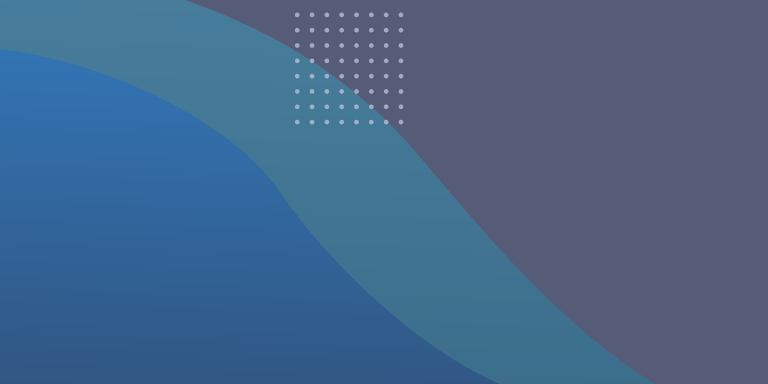
Write a Shadertoy shader that draws this background.

```glsl
// Two flowing blue and teal waves on slate, with a square grid of pale dots.

vec2 bezier(vec2 a, vec2 b, vec2 c, vec2 d, float t) {
    float s = 1.0 - t;
    return s * s * s * a + 3.0 * s * s * t * b + 3.0 * s * t * t * c + t * t * t * d;
}

vec2 bezierTangent(vec2 a, vec2 b, vec2 c, vec2 d, float t) {
    float s = 1.0 - t;
    return s * s * (b - a) + 2.0 * s * t * (c - b) + t * t * (d - c);
}

// Signed height over a curve that runs left to right, extended by its end tangents
float curveDistance(vec2 p, vec2 a, vec2 b, vec2 c, vec2 d) {
    float low = 0.0, high = 1.0;
    for (int i = 0; i < 16; i++) {
        float middle = 0.5 * (low + high);
        if (bezier(a, b, c, d, middle).x < p.x) low = middle;
        else high = middle;
    }
    float t = 0.5 * (low + high);
    vec2 offset = p - bezier(a, b, c, d, t);
    vec2 tangent = normalize(bezierTangent(a, b, c, d, t));
    return tangent.x * offset.y - tangent.y * offset.x;
}

float innerWave(vec2 p) {
    vec2 join = vec2(0.729, 0.5);
    return p.x < join.x
        ? curveDistance(p, vec2(0.0, 0.872), vec2(0.26, 0.844), vec2(0.599, 0.69), join)
        : curveDistance(p, join, vec2(0.859, 0.31), vec2(1.094, 0.089), vec2(1.302, 0.0));
}

float outerWave(vec2 p) {
    vec2 join = vec2(1.094, 0.591);
    return p.x < join.x
        ? curveDistance(p, vec2(0.482, 1.0), vec2(0.703, 0.922), vec2(0.911, 0.807), join)
        : curveDistance(p, join, vec2(1.289, 0.359), vec2(1.471, 0.146), vec2(1.706, 0.0));
}

// Distance to the nearest dot of an 8 by 8 grid
float dotGrid(vec2 p) {
    vec2 origin = vec2(0.774, 0.682), pitch = vec2(0.0386, 0.0399);
    vec2 cell = clamp(round((p - origin) / pitch), 0.0, 7.0);
    return length(p - origin - cell * pitch) - 0.006;
}

float coverage(float distance, float pixel) {
    return clamp(0.5 - distance / pixel, 0.0, 1.0);
}

void mainImage(out vec4 fragColor, in vec2 fragCoord) {
    float pixel = 1.0 / iResolution.y;
    vec2 p = fragCoord * pixel;

    // Slightly tilted vertical gradients
    float rise = p.y + 0.04 * (p.x - 0.5);
    vec3 slate = vec3(0.337, 0.361, 0.467);
    vec3 teal = mix(vec3(0.232, 0.43, 0.545), vec3(0.278, 0.49, 0.61), rise);
    vec3 blue = mix(vec3(0.192, 0.34, 0.515), vec3(0.196, 0.455, 0.708), rise / 0.87);

    // Layers from back to front
    vec3 color = mix(slate, teal, coverage(outerWave(p), pixel));
    color = mix(color, blue, coverage(innerWave(p), pixel));
    color = mix(color, vec3(0.72, 0.74, 0.83), 0.8 * coverage(dotGrid(p), pixel));

    fragColor = vec4(color, 1.0);
}
```
